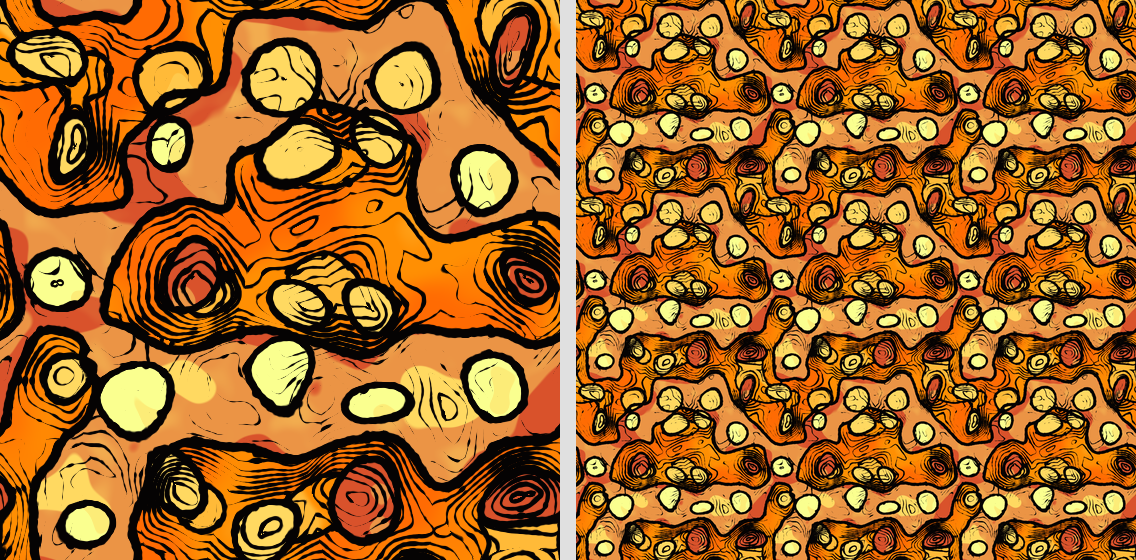
Left: one tile. Right: repeated 3 by 3.
A Shadertoy shader for this pattern:

```glsl
// Inked organic cells: a wrapped grid of signed blobs splits the plane into tan and
// orange regions, each blob carries an outlined oval, and broken contour strokes of
// a second relief field fill the rest. All noise wraps, so the canvas tiles.

const float CELLS = 5.0;            // blobs per side
const float WARP = 0.032;           // bending of the whole plane
const float REGION_LINE = 0.0080;   // half widths of the ink lines
const float OVAL_LINE = 0.0068;
const float POCKET_LINE = 0.0050;
const float STROKE_LINE = 0.0044;
const float STROKE_COUNT = 5.0;     // contours per unit of relief
const float POCKET_LEVEL = -0.95;   // region level that encloses amber pockets
const float EDGE = 0.0013;          // edge softness

const vec3 INK = vec3(0.02, 0.01, 0.01);
const vec3 DEEP = vec3(1.00, 0.42, 0.01);
const vec3 ORANGE = vec3(1.00, 0.56, 0.01);
const vec3 AMBER = vec3(1.00, 0.73, 0.22);
const vec3 TAN = vec3(0.92, 0.58, 0.27);
const vec3 RED = vec3(0.85, 0.32, 0.17);
const vec3 YELLOW = vec3(1.00, 0.85, 0.38);
const vec3 CREAM = vec3(0.98, 1.00, 0.56);

vec3 hash3(vec2 cell, float seed) {
    vec3 h = fract(vec3(cell.xyx + seed * 17.3) * vec3(0.1031, 0.1030, 0.0973));
    h += dot(h, h.yxz + 33.33);
    return fract((h.xxy + h.yxx) * h.zyx);
}

// Gradient noise, about -1 to 1, repeating after "period" lattice cells
float corner(vec2 i, vec2 f, vec2 o, float period, float seed) {
    float a = 6.2832 * hash3(mod(i + o, period), seed).x;
    return dot(vec2(cos(a), sin(a)), f - o);
}

float noise(vec2 p, float period, float seed) {
    vec2 i = floor(p * period), f = p * period - i;
    vec2 u = f * f * f * (f * (f * 6.0 - 15.0) + 10.0);
    vec2 o = vec2(0.0, 1.0);
    float low = mix(corner(i, f, o.xx, period, seed), corner(i, f, o.yx, period, seed), u.x);
    float high = mix(corner(i, f, o.xy, period, seed), corner(i, f, o.yy, period, seed), u.x);
    return 1.5 * mix(low, high, u.y);
}

// x: region level, y: relief for strokes, z: oval distance, w: signed oval id
vec4 field(vec2 p) {
    vec2 q = p + WARP * vec2(noise(p, 5.0, 1.0), noise(p, 5.0, 2.0));
    vec2 g = q * CELLS, base = floor(g);
    float region = 0.1 + 0.38 * noise(q, 8.0, 3.0), oval = 1.0, id = 0.0;
    for (int k = 0; k < 9; k++) {
        vec2 cell = base + vec2(k % 3 - 1, k / 3 - 1);
        vec2 wrapped = mod(cell, CELLS);
        vec3 place = hash3(wrapped, 4.0), shape = hash3(wrapped, 5.0);
        // Balanced, scattered choice of tan (+) and orange (-) blobs
        float kind = mod(3.0 * wrapped.y + 2.0 * wrapped.x * wrapped.x, CELLS) < 1.5 ? 1.0 : -1.0;
        vec2 d = g - cell - 0.25 - 0.5 * place.xy;
        region += kind * (0.8 + 0.4 * place.z) * pow(max(0.0, 1.0 - dot(d, d) / 1.44), 3.0);
        // Turned ellipse
        float a = 3.1416 * shape.x, c = cos(a), s = sin(a);
        d = mat2(c, -s, s, c) * d;
        float size = mix(0.23, 0.37, shape.y);
        vec2 radii = size * vec2(1.0, mix(kind > 0.0 ? 0.75 : 0.5, 0.95, shape.z));
        float n = length(d / radii);
        float dist = n * (n - 1.0) / max(length(d / (radii * radii)), 0.001) / CELLS;
        if (dist < oval) { oval = dist; id = kind * (0.01 + place.z); }
    }
    float relief = 0.8 * region + 7.0 * min(oval, 0.07)
                 + 0.4 * noise(q, 6.0, 6.0) + 0.22 * noise(q, 13.0, 7.0);
    return vec4(region, relief, oval, id);
}

float inked(float dist, float width) {
    return 1.0 - smoothstep(-EDGE, EDGE, abs(dist) - width);
}

float step2(float level, float x) {
    return smoothstep(level - 0.025, level + 0.025, x);
}

void mainImage(out vec4 fragColor, in vec2 fragCoord) {
    vec2 p = fragCoord / iResolution.xy;
    vec2 h = vec2(0.0015, 0.0);
    vec4 f = field(p), fx = (field(p + h.xy) - f) / h.x, fy = (field(p + h.yx) - f) / h.x;
    float regionSlope = max(length(vec2(fx.x, fy.x)), 2.5);
    float reliefSlope = max(length(vec2(fx.y, fy.y)), 1.5);
    float regionDist = f.x / regionSlope;

    // Flat fills with soft mottling
    float mottle = noise(p, 14.0, 8.0);
    float patches = noise(p, 5.0, 9.0) + 0.35 * noise(p, 11.0, 10.0) + 0.5 * (f.x - 0.6);
    vec3 tan_ = mix(TAN, YELLOW, 0.35 * smoothstep(0.15, 0.7, mottle));
    tan_ = mix(mix(RED, TAN, 0.2 * smoothstep(0.2, 0.6, mottle)), tan_, step2(-0.42, patches));
    tan_ = mix(tan_, YELLOW, step2(0.5, patches));
    float warmth = noise(p, 3.0, 11.0) + 0.25 * noise(p, 9.0, 12.0);
    vec3 orange = mix(DEEP, ORANGE, smoothstep(-0.25, 0.25, warmth));
    orange = mix(orange, AMBER, 0.85 * smoothstep(0.4, 0.65, warmth));
    float pocketDist = (f.x - POCKET_LEVEL) / regionSlope;
    orange = mix(mix(ORANGE, AMBER, step2(-0.1, warmth)), orange, smoothstep(-EDGE, EDGE, pocketDist));
    vec3 color = mix(orange, tan_, smoothstep(-EDGE, EDGE, regionDist));

    // Oval fills
    float pick = abs(f.w);
    vec3 fill = f.w > 0.0 ? (pick < 0.75 ? CREAM : YELLOW)
              : (pick < 0.5 ? YELLOW : pick < 0.8 ? AMBER : RED);
    fill = mix(fill, mix(fill, YELLOW, 0.5), step2(0.45, mottle));
    color = mix(color, fill, 1.0 - smoothstep(-EDGE, EDGE, f.z));

    // Ink: frayed outlines and tapering strokes
    float fray = 0.0016 * noise(p, 56.0, 13.0) + 0.0010 * noise(p, 110.0, 14.0)
               + 0.011 * max(0.0, noise(p, 36.0, 15.0) - 0.35);
    float ink = max(inked(regionDist, REGION_LINE + fray), inked(f.z, OVAL_LINE + fray));
    ink = max(ink, inked(pocketDist, POCKET_LINE + fray) * smoothstep(-0.002, 0.002, f.z));
    float strokeDist = (fract(f.y * STROKE_COUNT) - 0.5) / (STROKE_COUNT * reliefSlope);
    float press = 0.45 + 1.1 * noise(p, 9.0, 16.0) - 0.55 * step(0.0, f.x);
    float strokeWidth = STROKE_LINE * clamp(press, -1.0, 1.0) + 0.7 * fray;
    ink = max(ink, inked(strokeDist, strokeWidth));
    fragColor = vec4(mix(color, INK, ink), 1.0);
}
```
